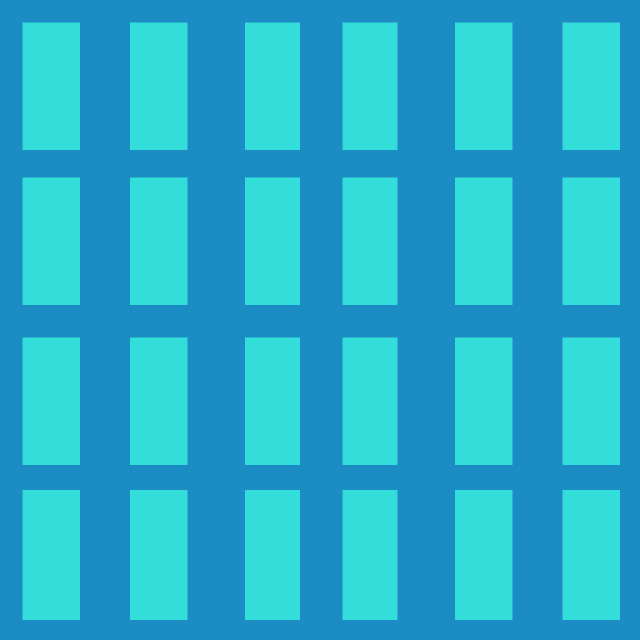
Reproduce this pattern procedurally as a WebGL 2 fragment shader.

```glsl
#version 300 es
precision highp float;

uniform vec2 u_resolution;
out vec4 fragColor;

// Colours
const vec3 GROUND_BLUE = vec3(0.11, 0.55, 0.77);
const vec3 PANEL_AQUA = vec3(0.20, 0.865, 0.853);

// Layout, as fractions of the canvas; panels mirror about the axis
const float UNIT = 1.0 / 512.0;
const vec2 AXIS = vec2(257.0, 255.0) * UNIT;
const vec2 FIRST_CENTER = vec2(39.0, 64.0) * UNIT;
const vec2 PITCH = vec2(88.5, 124.0) * UNIT;
const vec2 HALF_SIZE = vec2(23.0, 51.0) * UNIT;
const vec2 LAST_INDEX = vec2(2.0, 1.0);

// Small irregularities of the grid
const float MIDDLE_SHIFT = 2.5 * UNIT;
const float INNER_NARROWING = 1.0 * UNIT;
const float BOTTOM_GROWTH = 1.0 * UNIT;

// Antialiased coverage of an axis-aligned box
float boxCoverage(vec2 offset, vec2 halfSize, vec2 pixel) {
    vec2 coverage = clamp(0.5 + (halfSize - abs(offset)) / pixel, 0.0, 1.0);
    return coverage.x * coverage.y;
}

void main() {
    vec2 uv = gl_FragCoord.xy / u_resolution;
    vec2 pixel = 1.0 / u_resolution;

    // Fold the four quadrants together and find the nearest panel
    vec2 folded = abs(uv - AXIS);
    vec2 index = clamp(floor(folded / PITCH), vec2(0.0), LAST_INDEX);
    vec2 center = FIRST_CENTER + index * PITCH;
    vec2 halfSize = HALF_SIZE;

    // Uneven columns: narrow inner pair, shifted middle pair
    center.x += MIDDLE_SHIFT * (1.0 - abs(index.x - 1.0));
    halfSize.x -= INNER_NARROWING * (1.0 - min(index.x, 1.0));

    // The bottom row is taller, extending upward
    float bottomRow = index.y * step(uv.y, AXIS.y);
    center.y -= BOTTOM_GROWTH * bottomRow;
    halfSize.y += BOTTOM_GROWTH * bottomRow;

    float panel = boxCoverage(folded - center, halfSize, pixel);
    fragColor = vec4(mix(GROUND_BLUE, PANEL_AQUA, panel), 1.0);
}
```
